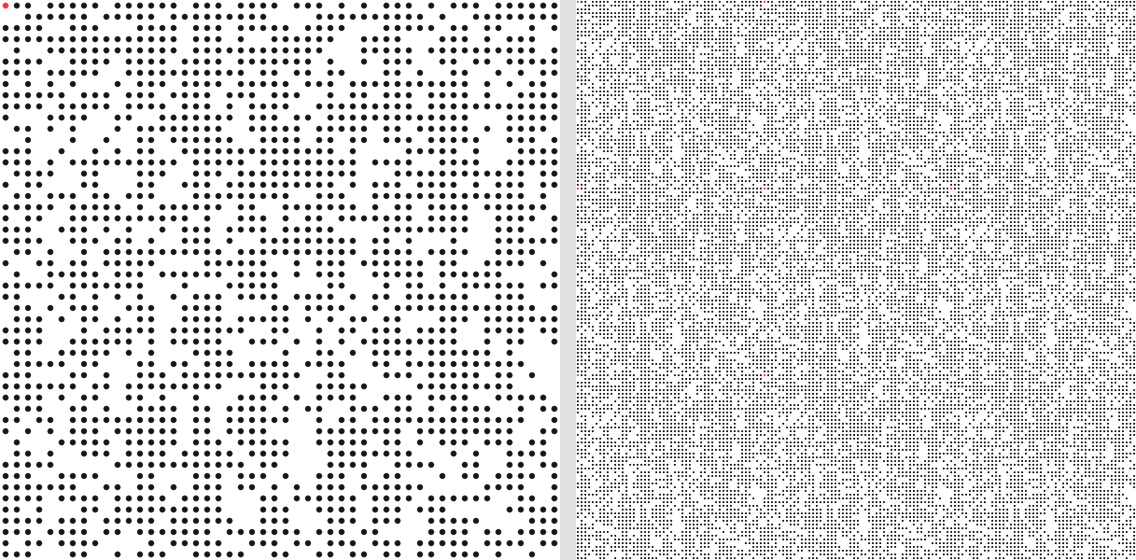
Left, the tile; right, the same tile 3 across and 3 down.
A Shadertoy shader for this pattern:

```glsl
// Square lattice of small black dots on white with random gaps and one red corner dot.

const int   GRID        = 50;                      // dots across and down
const float DOT_RADIUS  = 0.264;                   // in cell widths
const float EDGE_PIXELS = 0.75;                    // half width of the soft edge
const float FILL        = 0.70;                    // mean share of occupied cells
const float BAND_COUNT  = 9.0;                     // dense column bands across
const float BAND_DEPTH  = 0.16;                    // density change between bands
const float BAND_PHASE  = 4.5;                     // column centre of a sparse band
const int   DRIFT_COUNT = 12;                      // noise lattice cells across
const float DRIFT_DEPTH = 0.28;                    // density change from noise
const vec3  PAPER       = vec3(1.0);
const vec3  INK         = vec3(0.09);
const vec3  ACCENT      = vec3(1.0, 0.2, 0.2);
const ivec2 ACCENT_CELL = ivec2(0, GRID - 1);      // upper left
const float TAU         = 6.2831853;

// Integer hash to 0..1
float hash(ivec2 p, uint seed) {
    uint h = uint(p.x) * 1597334677u ^ uint(p.y) * 3812015801u ^ seed * 2654435769u;
    h = (h ^ (h >> 16)) * 2146121005u;
    h = (h ^ (h >> 15)) * 2221713035u;
    h ^= h >> 16;
    return float(h >> 8) / 16777216.0;
}

// Gradient contribution of one lattice corner, wrapped to the tile
float cornerSlope(ivec2 corner, vec2 offset) {
    float angle = TAU * hash(corner % DRIFT_COUNT, 7u);
    return dot(vec2(cos(angle), sin(angle)), offset);
}

// Tiling gradient noise, uv in 0..1
float gradientNoise(vec2 uv) {
    vec2 p = uv * float(DRIFT_COUNT);
    ivec2 i = ivec2(floor(p));
    vec2 f = fract(p);
    vec2 w = f * f * f * (f * (f * 6.0 - 15.0) + 10.0);
    float low  = mix(cornerSlope(i, f),
                     cornerSlope(i + ivec2(1, 0), f - vec2(1, 0)), w.x);
    float high = mix(cornerSlope(i + ivec2(0, 1), f - vec2(0, 1)),
                     cornerSlope(i + ivec2(1, 1), f - vec2(1, 1)), w.x);
    return mix(low, high, w.y);
}

// Whether a cell holds a dot
bool isOccupied(ivec2 cell) {
    vec2 center = (vec2(cell) + 0.5) / float(GRID);
    float bandAngle = TAU * BAND_COUNT * (center.x - BAND_PHASE / float(GRID));
    float density = FILL - BAND_DEPTH * cos(bandAngle)
                  + DRIFT_DEPTH * gradientNoise(center);
    return hash(cell, 3u) < density;
}

void mainImage(out vec4 fragColor, in vec2 fragCoord) {
    vec2 p = fragCoord / iResolution.xy * float(GRID);
    ivec2 cell = ivec2(floor(p)) % GRID;

    // Antialiased disc in the cell centre
    float edge = EDGE_PIXELS * float(GRID) / iResolution.y;
    float distanceToDot = length(fract(p) - 0.5) - DOT_RADIUS;
    float coverage = 1.0 - smoothstep(-edge, edge, distanceToDot);

    // Gaps and accent
    bool isAccent = cell == ACCENT_CELL;
    if (!isAccent && !isOccupied(cell)) coverage = 0.0;

    fragColor = vec4(mix(PAPER, isAccent ? ACCENT : INK, coverage), 1.0);
}
```
